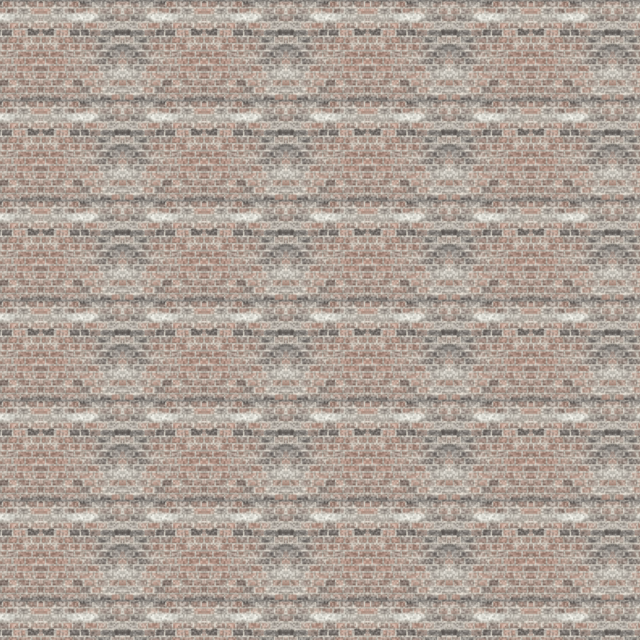
Reproduce this texture procedurally as a WebGL 1 fragment shader.

```glsl
precision highp float;
// Weathered brick wall: one panel of worn courses, mirrored left to right and
// repeated over the canvas. Bricks come from a jittered running bond; soot,
// chalk and grit are soft ellipses and value noise laid over it.
uniform vec2 u_resolution;

#define REPEATS vec2(3.918, 6.4)
#define MIRROR_AXIS vec2(0.1914, 0.999)
#define BRICKS vec2(14.0, 14.0)
#define JOINT 0.00125
#define GRIT 0.30
#define GREY_BRICK vec3(0.54, 0.51, 0.49)
#define PINK_BRICK vec3(0.65, 0.53, 0.48)
#define SOOT vec3(0.36, 0.35, 0.345)
#define MORTAR vec3(0.73, 0.71, 0.67)
#define CHALK vec3(0.86, 0.86, 0.83)

float hash(vec2 p) {
  vec3 q = fract(vec3(p.xyx) * 0.1031);
  q += dot(q, q.yzx + 33.33);
  return fract((q.x + q.y) * q.z);
}

float noise(vec2 p) {
  vec2 i = floor(p), f = fract(p);
  f = f * f * (3.0 - 2.0 * f);
  return mix(mix(hash(i), hash(i + vec2(1.0, 0.0)), f.x),
             mix(hash(i + vec2(0.0, 1.0)), hash(i + 1.0), f.x), f.y);
}

float fbm(vec2 p) {
  float sum = 0.0, amp = 0.5;
  for (int i = 0; i < 4; i++) {
    sum += amp * noise(p);
    p = p * 2.03 + 17.1;
    amp *= 0.5;
  }
  return sum;
}

// Soft ellipse, 1 at its centre
float blob(vec2 p, vec2 centre, vec2 radius) {
  vec2 d = (p - centre) / radius;
  return exp(-dot(d, d));
}

vec3 wall(vec2 uv, float pixel) {
  // Panel coordinates: x runs 0 to 0.5 from the mirror axis, y runs downward
  vec2 q = (uv - MIRROR_AXIS) * REPEATS;
  vec2 p = vec2(abs(fract(q.x + 0.5) - 0.5), fract(-q.y));
  vec2 grain = p * vec2(REPEATS.y / REPEATS.x, 1.0);
  float cloud = fbm(grain * vec2(7.0, 12.0) + 3.0);
  float fine = fbm(grain * 34.0 + 40.0);

  // Running bond with uneven lengths
  vec2 b = p * BRICKS;
  float course = floor(b.y);
  b.x += 0.5 * mod(course, 2.0) + 0.3 * hash(vec2(course, 5.0))
       + 0.5 * noise(vec2(b.x * 0.8, course * 7.0));
  vec2 id = floor(b);
  vec2 edge = (0.5 - abs(fract(b) - 0.5)) / (REPEATS * BRICKS);
  float inset = min(edge.x, edge.y) + 0.0016 * (fine - 0.47);
  float soft = max(0.7 * pixel, 0.0005);
  float face = smoothstep(JOINT - soft, JOINT + soft, inset);

  // Where the panel is sooty, chalky or warm
  float seam = abs(fract(p.y + 0.5) - 0.5);
  float soot = 0.50 * blob(p, vec2(p.x, 0.32), vec2(1.0, 0.05))
             + 0.65 * blob(p, vec2(0.0, 0.51), vec2(0.13, 0.09))
             + 0.45 * exp(-seam * seam / 0.0014);
  float chalk = 1.10 * blob(p, vec2(0.265, 0.165), vec2(0.10, 0.048))
              + 0.40 * blob(p, vec2(p.x, 0.16), vec2(1.0, 0.045))
              + 0.60 * blob(p, vec2(0.0, 0.70), vec2(0.13, 0.12))
              + 0.22 * blob(p, vec2(0.35, 0.80), vec2(0.30, 0.13));
  float warmth = 0.15 + 0.5 * smoothstep(0.04, 0.30, p.x)
               - 0.3 * blob(p, vec2(p.x, 0.12), vec2(1.0, 0.12));

  // Brick faces: each picks its own tint, shade and amount of soot
  float tint = hash(id + 11.0), burn = hash(id + 47.0);
  vec3 brick = mix(GREY_BRICK, PINK_BRICK, smoothstep(0.35, 1.0, tint + warmth));
  brick *= 0.92 + 0.20 * hash(id + 83.0);
  brick = mix(brick, SOOT, 0.85 * smoothstep(0.70, 1.20, burn + soot));

  // Joints: pale mortar, darkened where it has crumbled
  vec3 joint = MORTAR * (0.86 + 0.30 * cloud);
  joint = mix(joint, SOOT, 0.7 * smoothstep(0.45, 0.75, fine * 0.7 + soot * 0.5));

  // Wear: smeared mortar, chalk bloom, a dark ledge at the seam, then grit
  float smear = smoothstep(0.42, 0.78, 0.55 * cloud + 0.55 * fine + 0.25 * chalk);
  vec3 color = mix(joint, brick, face * (1.0 - 0.75 * smear));
  color = mix(color, CHALK, 0.85 * smoothstep(0.30, 1.15, chalk * (0.55 + cloud)));
  float ledge = exp(-seam * seam / 0.00012) * smoothstep(0.3, 0.6, cloud);
  color = mix(color, SOOT, 0.6 * ledge);
  color += GRIT * (noise(grain * 62.0 + 9.0) - 0.5) * (0.4 + fine);
  return color + 0.02;
}

void main() {
  float pixel = 1.0 / min(u_resolution.x, u_resolution.y);
  vec3 sum = vec3(0.0);
  // Four samples per pixel
  for (int i = 0; i < 4; i++) {
    float k = float(i);
    vec2 shift = vec2(mod(k, 2.0), floor(k * 0.5)) * 0.5 - 0.25;
    sum += wall((gl_FragCoord.xy + shift) * pixel, pixel);
  }
  gl_FragColor = vec4(clamp(sum * 0.25, 0.0, 1.0), 1.0);
}
```
